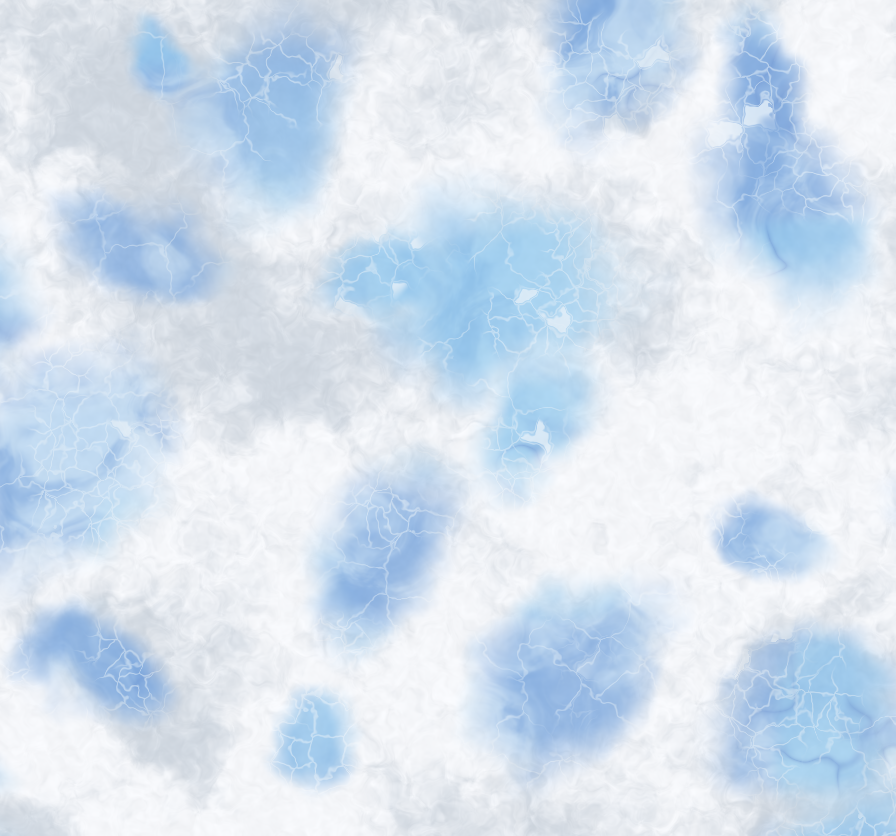
Write a Shadertoy shader that draws this texture.

```glsl
const vec3 SNOW_SHADE = vec3(0.815, 0.845, 0.880);
const vec3 SNOW_LIGHT = vec3(0.960, 0.966, 0.978);
const vec3 ICE_PALE   = vec3(0.745, 0.850, 0.945);
const vec3 ICE_DEEP   = vec3(0.500, 0.665, 0.870);
const vec3 ICE_CYAN   = vec3(0.600, 0.810, 0.940);
const vec3 STREAK     = vec3(0.410, 0.570, 0.820);
const vec3 FROST      = vec3(0.880, 0.930, 0.970);

const float POOL_SPACING = 0.27;
const float POOL_MIN = 0.050;
const float POOL_MAX = 0.152;
const float POOL_WARP = 0.10;
const float VEIN_WIDTH = 0.0016;
const float CHIP_SHARE = 0.07;
const float GRAIN = 0.045;

float hash(vec2 p) {
    vec3 q = fract(vec3(p.xyx) * 0.1031);
    q += dot(q, q.yzx + 33.33);
    return fract((q.x + q.y) * q.z);
}

vec2 hash2(vec2 p) {
    return vec2(hash(p), hash(p + 71.7));
}

float noise(vec2 p) {
    vec2 i = floor(p), f = fract(p);
    f = f * f * f * (f * (f * 6.0 - 15.0) + 10.0);
    float low = mix(hash(i), hash(i + vec2(1, 0)), f.x);
    float high = mix(hash(i + vec2(0, 1)), hash(i + vec2(1, 1)), f.x);
    return mix(low, high, f.y);
}

float fbm(vec2 p, int octaves) {
    float sum = 0.0, amp = 0.5, total = 0.0;
    for (int i = 0; i < octaves; i++) {
        sum += amp * noise(p);
        total += amp;
        amp *= 0.56;
        p = mat2(1.6, 1.2, -1.2, 1.6) * p + 13.7;
    }
    return sum / total;
}

vec2 warp(vec2 p, int octaves) {
    return vec2(fbm(p, octaves), fbm(p + 41.3, octaves)) - 0.5;
}

// x: distance to the cell border, y: random value of the cell
vec2 shards(vec2 p) {
    vec2 cell = floor(p), near = vec2(9.0), second = vec2(9.0), id = cell;
    for (int y = -1; y <= 1; y++)
    for (int x = -1; x <= 1; x++) {
        vec2 c = cell + vec2(x, y);
        vec2 d = c + hash2(c) - p;
        if (dot(d, d) < dot(near, near)) {
            second = near;
            near = d;
            id = c;
        } else if (dot(d, d) < dot(second, second)) {
            second = d;
        }
    }
    float border = dot(second + near, second - near) / (2.0 * length(second - near) + 1e-4);
    return vec2(border, hash(id + 5.3));
}

// Soft tilted ellipses of mixed size, one per jittered grid cell
float icePools(vec2 p) {
    p += POOL_WARP * warp(p * 7.0, 4);
    vec2 cell = floor(p / POOL_SPACING);
    float open = 1.0;
    for (int y = -1; y <= 1; y++)
    for (int x = -1; x <= 1; x++) {
        vec2 c = cell + vec2(x, y);
        vec2 d = p - (c + 0.2 + 0.6 * hash2(c + 3.1)) * POOL_SPACING;
        float size = fract(dot(c, vec2(0.7549, 0.5698)) + 0.3);
        float angle = 6.283 * hash(c + 19.0);
        d = mat2(cos(angle), -sin(angle), sin(angle), cos(angle)) * d;
        d.y /= mix(0.55, 0.85, hash(c + 27.0));
        float r = length(d) / mix(POOL_MIN, POOL_MAX, size);
        open *= 1.0 - smoothstep(0.0, 1.0, (1.35 - r) / 0.85);
    }
    return 1.0 - open;
}

float veins(float border, float scale) {
    float width = max(VEIN_WIDTH, 0.8 / iResolution.y);
    return 1.0 - smoothstep(0.0, width * 1.5, border / scale);
}

vec3 snowColor(vec2 p) {
    float drift = fbm(p * 5.0 + warp(p * 9.0, 4), 7);
    float flakes = fbm(p * 75.0 + 3.0 * warp(p * 40.0, 2), 3) - 0.5;
    float light = smoothstep(0.25, 0.68, drift + 0.16 * flakes);
    return mix(SNOW_SHADE, SNOW_LIGHT, light) + GRAIN * flakes;
}

vec3 iceColor(vec2 p) {
    vec2 bend = warp(p * 8.0, 3);
    float depth = fbm(p * 9.0 + 2.0 * bend, 5);
    vec3 color = mix(ICE_PALE, ICE_DEEP, smoothstep(0.30, 0.70, depth));
    color = mix(color, ICE_CYAN, 0.65 * smoothstep(0.45, 0.70, noise(p * 6.0 + 8.0)));

    // Dark flowing streaks
    float ridge = 1.0 - abs(2.0 * noise(p * 11.0 + 3.0 * bend + 23.0) - 1.0);
    float patchy = smoothstep(0.40, 0.70, noise(p * 9.0 + 57.0));
    color = mix(color, STREAK, 0.55 * patchy * pow(ridge, 7.0));

    // Pale cracks and bright chips
    vec2 q = p + 0.05 * warp(p * 22.0, 4);
    vec2 broad = shards(q * 15.0);
    vec2 fine = shards(q * 34.0 + 9.0);
    float frosted = smoothstep(0.40, 0.68, noise(p * 13.0 + 31.0));
    float crack = 0.45 * veins(broad.x, 15.0) * smoothstep(0.3, 0.6, noise(p * 17.0));
    crack = max(crack, 0.55 * frosted * veins(fine.x, 34.0));
    float chip = step(1.0 - CHIP_SHARE, fine.y) * smoothstep(0.04, 0.14, fine.x);
    color = mix(color, FROST, crack);
    return mix(color, FROST, 0.85 * chip * smoothstep(0.2, 0.6, frosted));
}

void mainImage(out vec4 fragColor, in vec2 fragCoord) {
    vec2 p = fragCoord / iResolution.y;
    float cover = icePools(p) * mix(0.78, 1.0, noise(p * 10.0 + 77.0));
    vec3 color = mix(snowColor(p), iceColor(p), cover);
    color += 0.018 * (fbm(p * 110.0, 2) - 0.5);
    fragColor = vec4(clamp(color, 0.0, 1.0), 1.0);
}
```
